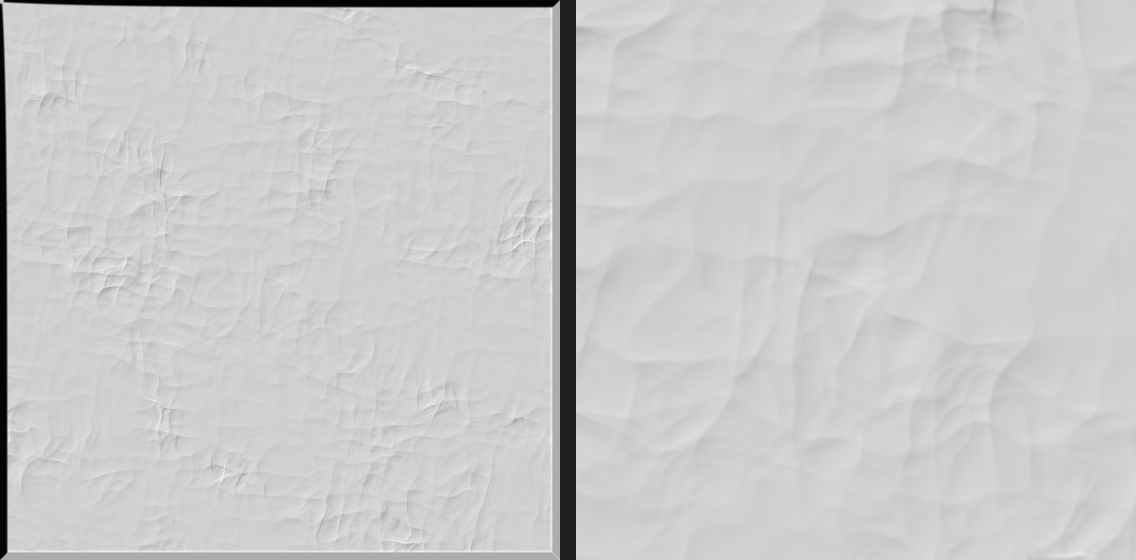
Left: the whole. Right: its middle third, enlarged.
Give the GLSL for this texture map, as a Shadertoy shader.

```glsl
// Pale embossed plaster sheet with fine wrinkles inside a bevelled frame.
// Warped, stretched cellular noise forms a height field of domes and small
// steps; its slope along the light gives the shading.

const float BASE_GREY  = 0.815;
const float BEVEL_GREY = 0.675;
const float SHADOW     = 0.015;
const vec2  LIGHT_DIR  = vec2(0.66, -0.75);

vec2 hash2(vec2 c) {
    vec3 q = fract(c.xyx * vec3(0.1031, 0.1030, 0.0973));
    q += dot(q, q.yzx + 33.33);
    return fract((q.xx + q.yz) * q.zy);
}

// Smooth value noise with two independent channels
vec2 noise2(vec2 p) {
    vec2 i = floor(p), f = fract(p);
    f = f * f * (3.0 - 2.0 * f);
    vec2 low  = mix(hash2(i), hash2(i + vec2(1, 0)), f.x);
    vec2 high = mix(hash2(i + vec2(0, 1)), hash2(i + vec2(1, 1)), f.x);
    return mix(low, high, f.y);
}

// Soft cellular noise: x = dome around each seed, y = random plate level
vec2 cells(vec2 p, float sharpness) {
    vec2 id = floor(p), f = fract(p);
    float total = 0.0, level = 0.0;
    for (int y = -1; y <= 1; y++)
    for (int x = -1; x <= 1; x++) {
        vec2 g = vec2(x, y);
        vec2 d = g + hash2(id + g) - f;
        float w = exp(-sharpness * dot(d, d));
        total += w;
        level += w * hash2(id + g + 71.0).x;
    }
    total = max(total, 1e-20);
    return vec2(-log(total) / sharpness, level / total);
}

// Irregular displacement in three sizes
vec2 warp(vec2 p) {
    return p + 0.050 * (noise2(p * 7.0) - 0.5)
             + 0.024 * (noise2(p * 19.0 + 5.0) - 0.5)
             + 0.010 * (noise2(p * 47.0 + 9.0) - 0.5);
}

// Horizontal folds, vertical folds and fine crumple
float height(vec2 p, float stepAmount) {
    vec2 q = warp(p);
    vec2 mixing = vec2(1.0, stepAmount);
    float across = dot(cells(vec2(q.x * 14.0, (q.y + 0.2 * q.x) * 38.0), 22.0), mixing) / 38.0;
    float upright = dot(cells(vec2((q.x - 0.15 * q.y) * 40.0, q.y * 17.0) + 31.0, 22.0), mixing) / 40.0;
    float crumple = dot(cells(q * vec2(58.0, 72.0) + 13.0, 16.0), mixing) / 72.0;
    return across + 0.8 * upright + 0.45 * crumple;
}

// Wrinkle strength, gathered in chains that fall to the right
float wrinkleMask(vec2 p) {
    vec2 slanted = vec2(p.x * 3.0, (p.y + 0.45 * p.x) * 5.5);
    float chain = 1.0 - abs(2.0 * noise2(slanted + 2.7).x - 1.0);
    return smoothstep(0.40, 1.0, 0.6 * chain + 0.4 * noise2(p * 14.0 + 4.0).y);
}

float plaster(vec2 p) {
    const float reach = 1.0 / 700.0;
    float mask = wrinkleMask(p);
    float stepAmount = 0.08 + 0.6 * mask * mask;
    vec2 offset = reach * LIGHT_DIR;
    float slope = (height(p + offset, stepAmount) - height(p - offset, stepAmount)) / (2.0 * reach);
    float relief = slope * (0.010 + 0.036 * mask);
    relief *= relief > 0.0 ? 0.75 : 1.1;
    return clamp(BASE_GREY + relief, 0.45, 0.93);
}

// Shadow depth grows away from the upper left corner
float shadowDepth(float along) {
    return 0.004 + 0.0095 * (1.0 - exp(-6.0 * along));
}

float shadowEdge(float dist, float along) {
    float depth = shadowDepth(along);
    return 1.0 - smoothstep(depth - 0.003, depth + 0.002, dist);
}

float frame(float grey, vec2 uv) {
    float left = uv.x, right = 1.0 - uv.x;
    float bottom = uv.y, top = 1.0 - uv.y;

    // Grey bevel at right and bottom, with a bright inner rim and mitre
    float dist = min(right, bottom);
    float rim = (dist - 0.0155) / 0.0018;
    float mitre = 1.0 - smoothstep(0.0005, 0.0025, abs(right - bottom));
    float bevel = mix(BEVEL_GREY, 0.80, mitre);
    grey = mix(bevel, grey, smoothstep(0.012, 0.015, dist));
    grey += 0.10 * exp(-rim * rim);

    // Black shadow at top and left, cut diagonally at the corners
    float topShade = shadowEdge(top, left) * smoothstep(-0.001, 0.001, right - top);
    float leftShade = shadowEdge(left, top) * smoothstep(-0.001, 0.001, bottom - left);
    float cornerFade = smoothstep(0.004, 0.009, max(left, top));
    return mix(grey, SHADOW, max(topShade, leftShade) * cornerFade);
}

void mainImage(out vec4 fragColor, in vec2 fragCoord) {
    vec2 uv = fragCoord / iResolution.xy;
    fragColor = vec4(vec3(frame(plaster(uv), uv)), 1.0);
}
```
